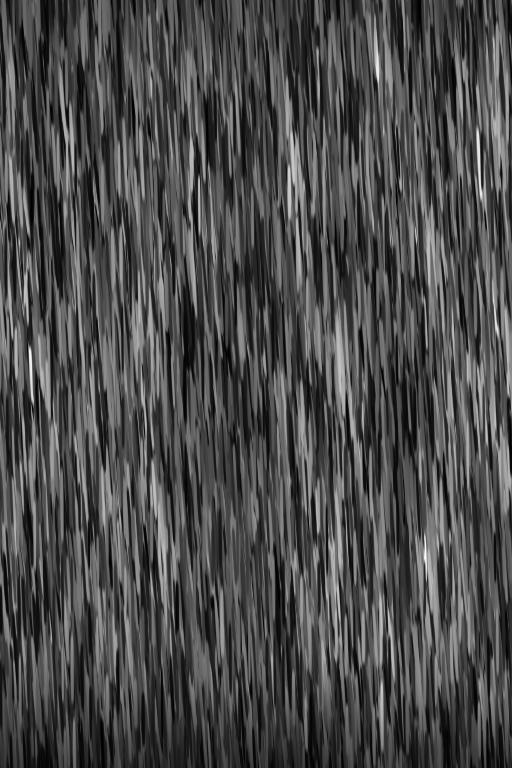
A Shadertoy shader for this texture:

```glsl
// Dense grey fur: many layers of thin, tapered strands leaning down to the right.
// Each layer is a sheared grid with one soft strand per cell, blended over the last;
// broad stretched noise makes lighter and darker clumps.

float hash(vec2 p) {
    return fract(sin(dot(p, vec2(127.1, 311.7))) * 43758.5453);
}

float valueNoise(vec2 p) {
    vec2 i = floor(p), f = fract(p);
    f = f * f * (3.0 - 2.0 * f);
    return mix(mix(hash(i), hash(i + vec2(1, 0)), f.x),
               mix(hash(i + vec2(0, 1)), hash(i + vec2(1, 1)), f.x), f.y);
}

// Returns the strand's grey in x and its opacity in y
vec2 strandLayer(vec2 uv, float layer, float pixel) {
    float lean = 0.075 + 0.16 * (hash(vec2(layer, 3.7)) - 0.5);
    float cellLength = mix(0.09, 0.16, hash(vec2(layer, 9.2)));
    vec2 p = vec2((uv.x + lean * uv.y) / 0.0115 + 17.3 * hash(vec2(layer, 5.1)),
                  uv.y / cellLength);
    float column = floor(p.x);
    p.y += 7.0 * hash(vec2(column, layer + 0.5));
    vec2 id = vec2(column, floor(p.y)) + layer * vec2(13.7, 7.9);

    // Position inside the cell: across in canvas units, along from -1 to 1
    float across = (fract(p.x) - 0.5 + 0.3 * (hash(id + 1.3) - 0.5)) * 0.0115;
    float along = (fract(p.y) * 2.0 - 1.0) / mix(0.65, 1.0, hash(id + 2.6));
    float taper = max(1.0 - along * along, 0.0);

    float halfWidth = mix(0.0013, 0.0028, hash(id + 4.1)) * sqrt(taper);
    float body = 1.0 - smoothstep(halfWidth * 0.4, halfWidth + 0.6 * pixel, abs(across));
    float grey = 0.68 * pow(hash(id + 6.4), 1.2);
    grey += 0.25 * step(0.975, hash(id + 8.8));
    return vec2(grey, 0.9 * body * smoothstep(0.0, 0.5, taper));
}

void mainImage(out vec4 fragColor, in vec2 fragCoord) {
    vec2 uv = fragCoord / iResolution.y;
    float pixel = max(1.0 / iResolution.y, 0.0018);

    // Strands, from the skin outwards
    float grey = 0.0;
    for (int i = 0; i < 26; i++) {
        vec2 strand = strandLayer(uv, float(i) + 1.0, pixel);
        grey = mix(grey, strand.x, strand.y);
    }

    // Clumps stretched along the lay of the fur
    vec2 lay = vec2(uv.x + 0.09 * uv.y, uv.y);
    float clump = 0.6 * valueNoise(lay * vec2(24.0, 4.0))
                + 0.4 * valueNoise(lay * vec2(60.0, 9.0) + 31.0);
    grey *= mix(0.65, 1.35, clump);

    // Shade towards the lower and upper borders
    grey *= mix(0.5, 1.0, smoothstep(-0.02, 0.16, uv.y));
    grey *= mix(0.75, 1.0, smoothstep(1.0, 0.88, uv.y));

    fragColor = vec4(vec3(clamp(grey, 0.0, 1.0)), 1.0);
}
```
